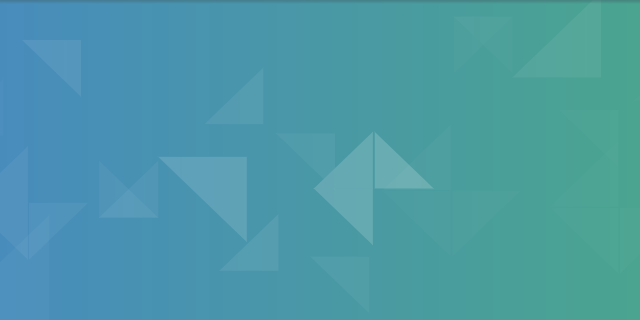
Write a Shadertoy shader that draws this background.

```glsl
const vec3 BLUE = vec3(0.282, 0.550, 0.738);
const vec3 GREEN = vec3(0.290, 0.643, 0.562);
const vec3 SHADOW = vec3(0.25, 0.38, 0.41);
const float LEG_RATIO = 1.04;   // horizontal leg relative to vertical leg
const float SMALL = 0.177;
const float MEDIUM = 0.205;
const float LARGE = 0.266;

// Coverage of a right triangle whose legs leave the corner along dir
float rightTriangle(vec2 p, vec2 corner, vec2 dir, float size, float blur) {
    vec2 q = (p - corner) * dir / vec2(LEG_RATIO, 1.0);
    float inside = min(min(q.x, q.y), (size - q.x - q.y) * 0.7071);
    return smoothstep(-blur, blur, inside);
}

// Translucent white triangle over a colour
vec3 facet(vec3 base, vec2 p, vec2 corner, vec2 dir, float size, float alpha, float blur) {
    return mix(base, vec3(1.0), alpha * rightTriangle(p, corner, dir, size, blur));
}

// Two triangles above and below a shared corner
vec3 kite(vec3 base, vec2 p, vec2 corner, float side, float size, float alpha, float blur) {
    for (float s = -1.0; s < 2.0; s += 2.0)
        base = facet(base, p, corner, vec2(side, s), size, alpha, blur);
    return base;
}

// Two triangles that overlap on a common horizontal leg
vec3 bowtie(vec3 base, vec2 p, vec2 middle, float up, float size, float alpha, float blur) {
    for (float s = -1.0; s < 2.0; s += 2.0) {
        vec2 corner = middle - vec2(s * 0.5 * size * LEG_RATIO, 0.0);
        base = facet(base, p, corner, vec2(s, up), size, alpha, blur);
    }
    return base;
}

// Two triangles below a line, split by a narrow gap
vec3 pennant(vec3 base, vec2 p, vec2 middle, float size, float alpha, float blur) {
    for (float s = -1.0; s < 2.0; s += 2.0)
        base = facet(base, p, middle + vec2(s * 0.0025, 0.0), vec2(s, -1.0), size, alpha, blur);
    return base;
}

void mainImage(out vec4 fragColor, in vec2 fragCoord) {
    vec2 uv = fragCoord / iResolution.xy;
    vec2 p = uv * vec2(2.0, 1.0);
    float blur = 0.6 / iResolution.y;
    vec2 rise = vec2(-1.0, 1.0);
    vec2 fall = vec2(-1.0, -1.0);

    vec3 color = mix(BLUE, GREEN, uv.x);

    // Left cluster
    color = facet(color, p, vec2(0.253, 0.875), fall, SMALL, 0.070, blur);
    color = facet(color, p, vec2(0.010, 0.576), rise, SMALL, 0.025, blur);
    color = kite(color, p, vec2(0.087, 0.366), -1.0, SMALL, 0.050, blur);
    color = facet(color, p, vec2(0.091, 0.366), vec2(1.0, -1.0), SMALL, 0.045, blur);
    color = facet(color, p, vec2(0.154, -0.020), rise, 0.348, 0.035, blur);
    color = bowtie(color, p, vec2(0.402, 0.320), 1.0, SMALL, 0.045, blur);

    // Scattered facets near the centre, one tucked behind the kite
    vec2 kiteCorner = vec2(1.165, 0.411);
    float uncovered = 1.0 - rightTriangle(p, kiteCorner, rise, SMALL, blur);
    color = facet(color, p, vec2(0.823, 0.612), rise, SMALL, 0.060, blur);
    color = facet(color, p, vec2(0.771, 0.510), fall, LARGE, 0.125, blur);
    color = facet(color, p, vec2(0.870, 0.154), rise, SMALL, 0.070, blur);
    color = facet(color, p, vec2(1.047, 0.583), fall, SMALL, 0.045 * uncovered, blur);
    color = facet(color, p, vec2(1.154, 0.198), fall, SMALL, 0.045, blur);

    // Bright central kite and its wing
    color = kite(color, p, kiteCorner, -1.0, SMALL, 0.155, blur);
    color = facet(color, p, vec2(1.171, 0.411), vec2(1.0), SMALL, 0.175, blur);

    // Faint facets on the right
    color = facet(color, p, vec2(1.409, 0.406), rise, MEDIUM, 0.025, blur);
    color = pennant(color, p, vec2(1.411, 0.404), MEDIUM, 0.018, blur);
    color = bowtie(color, p, vec2(1.510, 0.948), -1.0, SMALL, 0.018, blur);
    color = facet(color, p, vec2(1.878, 0.758), rise, LARGE, 0.060, blur);
    color = facet(color, p, vec2(1.932, 0.656), fall, SMALL, 0.018, blur);
    color = facet(color, p, vec2(1.932, 0.354), rise, MEDIUM, 0.018, blur);
    color = pennant(color, p, vec2(1.935, 0.350), MEDIUM, 0.018, blur);
    color = facet(color, p, vec2(2.164, 0.685), rise, SMALL, 0.020, blur);

    // Soft shadow along the top edge
    float shadow = 1.0 - smoothstep(0.0, 0.014, 1.0 - uv.y);
    color = mix(color, SHADOW, 0.42 * shadow);

    fragColor = vec4(color, 1.0);
}
```
